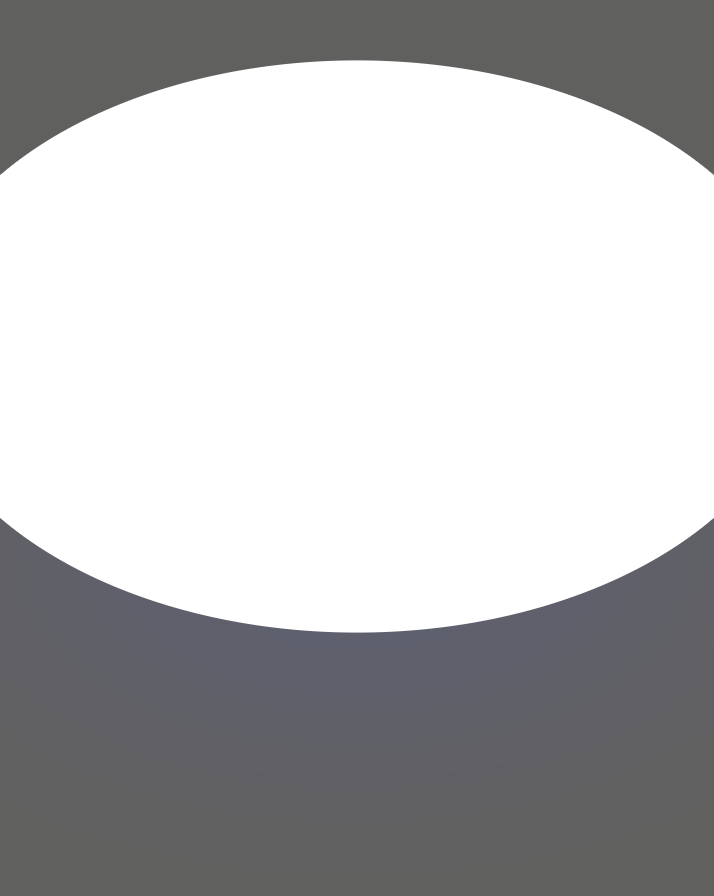
Write a WebGL 2 fragment shader that draws this background.

```glsl
#version 300 es
precision highp float;
// A wide white ellipse on grey, with a faint blue glow below it.

uniform vec2 u_resolution;
out vec4 fragColor;

// Lengths are in canvas heights; x is measured from the vertical centre line.
const vec2 ELLIPSE_CENTER = vec2(0.0, 0.6133);
const vec2 ELLIPSE_RADII = vec2(0.4975, 0.3193);
const vec2 GLOW_CENTER = vec2(0.0, 0.388);
const vec2 GLOW_RADII = vec2(0.60, 0.352);
const float GLOW_INNER = 0.25;
const float GLOW_OUTER = 1.08;

const vec3 GREY = vec3(0.376, 0.376, 0.374);
const vec3 GLOW_BLUE = vec3(0.374, 0.378, 0.427);
const vec3 WHITE = vec3(1.0);

// Approximate signed distance to an ellipse, accurate near its edge.
float ellipseDistance(vec2 p, vec2 radii) {
    float k = length(p / radii);
    float slope = length(p / (radii * radii));
    return k * (k - 1.0) / max(slope, 1e-4);
}

void main() {
    vec2 p = gl_FragCoord.xy / u_resolution.y;
    p.x -= 0.5 * u_resolution.x / u_resolution.y;
    float pixel = 1.0 / u_resolution.y;

    // Soft glow behind the ellipse
    float glowRadius = length((p - GLOW_CENTER) / GLOW_RADII);
    float glow = 1.0 - smoothstep(GLOW_INNER, GLOW_OUTER, glowRadius);
    vec3 color = mix(GREY, GLOW_BLUE, glow);

    // White ellipse with a smooth edge
    float edge = ellipseDistance(p - ELLIPSE_CENTER, ELLIPSE_RADII);
    float coverage = clamp(0.5 - edge / pixel, 0.0, 1.0);
    color = mix(color, WHITE, coverage);

    fragColor = vec4(color, 1.0);
}
```
